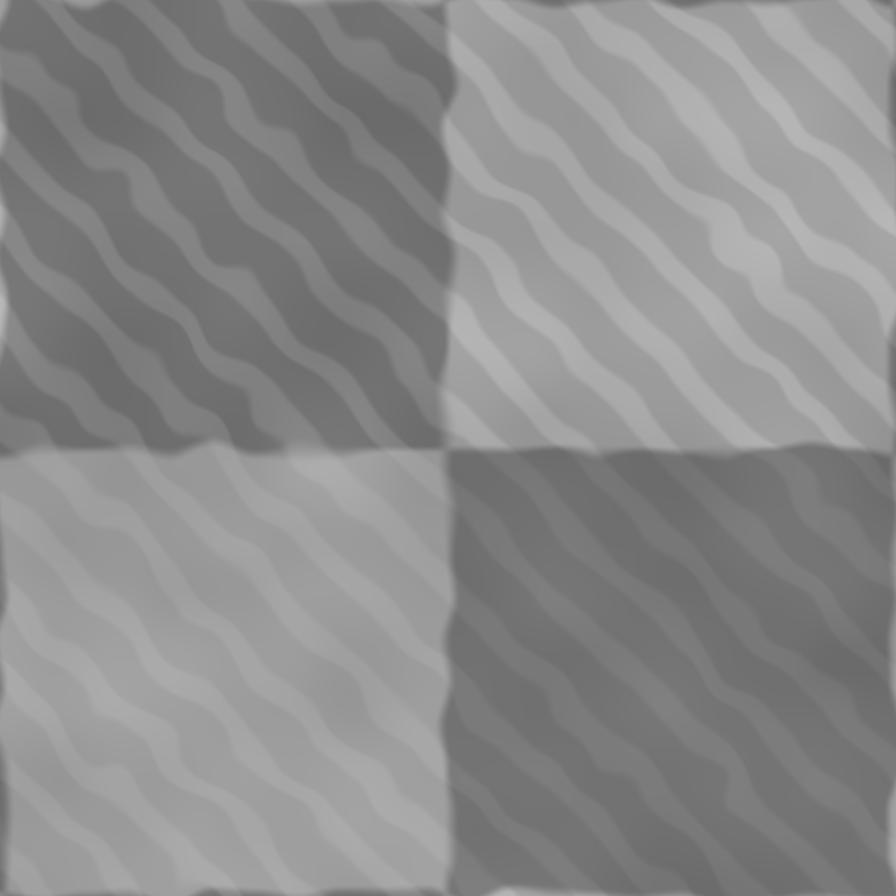
Write a WebGL 1 fragment shader that draws this pattern.

```glsl
precision highp float;

uniform vec2 u_resolution;

float hash(vec2 cell) {
  vec3 q = fract(cell.xyx * vec3(0.1031, 0.1030, 0.0973));
  q += dot(q, q.yzx + 33.33);
  return fract((q.x + q.y) * q.z);
}

float valueNoise(vec2 p) {
  vec2 cell = floor(p);
  vec2 f = fract(p);
  f = f * f * (3.0 - 2.0 * f);
  float low = mix(hash(cell), hash(cell + vec2(1.0, 0.0)), f.x);
  float high = mix(hash(cell + vec2(0.0, 1.0)), hash(cell + 1.0), f.x);
  return mix(low, high, f.y);
}

// Soft square wave of period 1: one on the first half, zero on the second
float softHalf(float x) {
  float edgeDistance = 0.25 - abs(fract(x + 0.25) - 0.5);
  return smoothstep(-0.008, 0.008, edgeDistance);
}

void main() {
  vec2 uv = gl_FragCoord.xy / u_resolution;

  // Ragged borders between the checks
  vec2 wobble = vec2(valueNoise(uv * 21.0 + 7.0), valueNoise(uv * 21.0 + 53.0)) - 0.5;
  vec2 ragged = uv + 0.022 * wobble;
  float left = softHalf(ragged.x);
  float bottom = softHalf(ragged.y);
  float lightCheck = mix(1.0 - bottom, bottom, left);

  // Diagonal stripes, stronger in the upper row
  float diagonal = (uv.x + uv.y) * 10.0 + 0.25 * (wobble.x + wobble.y);
  float stripeDistance = abs(fract(diagonal + 0.03) - 0.5);
  float stripe = 1.0 - smoothstep(0.13, 0.25, stripeDistance);
  float stripeStrength = mix(0.065, 0.032, bottom);

  // Cloudy fading across the cloth
  float clouds = 0.7 * valueNoise(uv * 8.0 + 19.0) + 0.3 * valueNoise(uv * 15.0 + 31.0);

  float shade = mix(0.445, 0.615, lightCheck) + stripe * stripeStrength;
  shade *= 1.0 + 0.15 * (clouds - 0.5);
  gl_FragColor = vec4(vec3(shade), 1.0);
}
```
